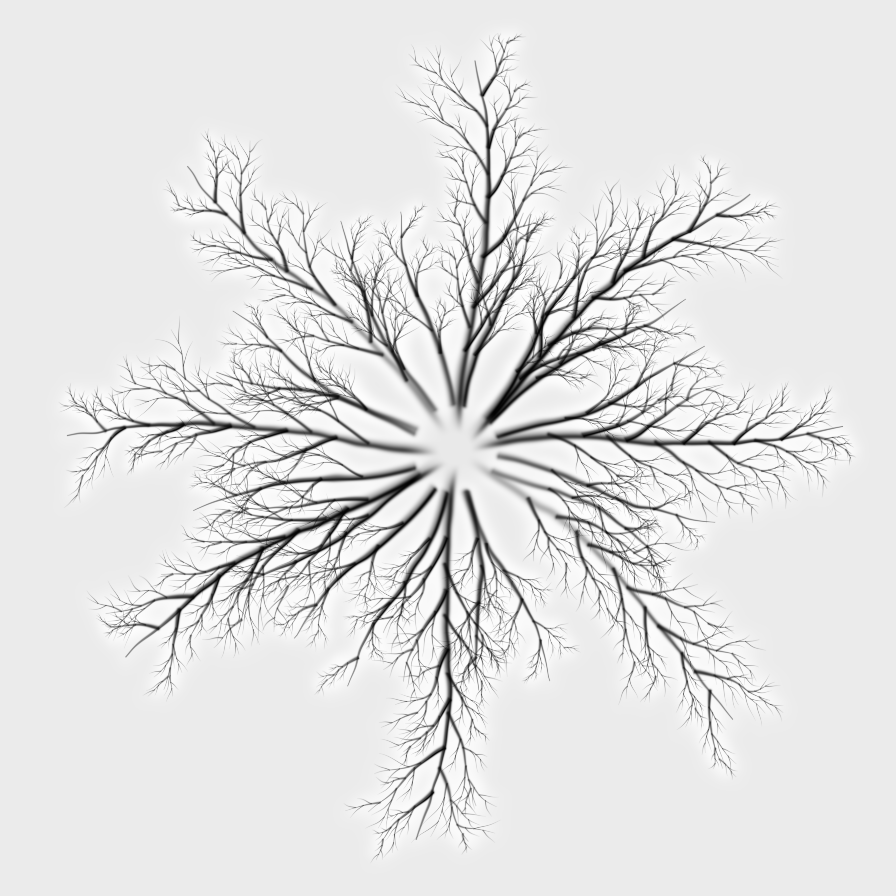
A WebGL 1 fragment shader for this background:

```glsl
precision highp float;
// An eight-armed branching crystal, embossed in black and white on pale grey.
// Each branch is a tapered stroke in its own bent local frame; nested loops
// grow trunks, side boughs, sprigs and twigs, skipping those out of reach.

uniform vec2 u_resolution;

const float PAPER = 0.922;
const float SHADOW_ANGLE = -0.74;   // direction in which relief shadows fall
const float HALO = 0.012;           // reach of the white rim
const vec2 CENTER = vec2(0.508, 0.499);

float hash(float n) {
  n = fract(n * 0.1031);
  n *= n + 33.33;
  n *= n + n;
  return fract(n);
}

float hash2(vec2 cell) {
  return hash(cell.x + 57.0 * cell.y + 411.0);
}

float noise(vec2 p) {
  vec2 i = floor(p), f = fract(p);
  f = f * f * (3.0 - 2.0 * f);
  return mix(mix(hash2(i), hash2(i + vec2(1.0, 0.0)), f.x),
             mix(hash2(i + vec2(0.0, 1.0)), hash2(i + 1.0), f.x), f.y);
}

vec2 wobble(vec2 p) {
  return vec2(noise(p), noise(p + 19.0)) - 0.5;
}

// Turns q into a frame whose x axis runs along a gently bent branch.
vec2 branchFrame(vec2 q, float start, float angle, float len, float seed) {
  q.x -= start;
  float c = cos(angle), s = sin(angle);
  q = vec2(c * q.x + s * q.y, c * q.y - s * q.x);
  float phase = 6.28 * hash(seed + 5.1);
  float t = clamp(q.x / len, 0.0, 1.2);
  q.y -= 0.035 * len * (sin(5.0 * t + phase) - sin(phase));
  return q;
}

bool inReach(vec2 q, float len) {
  float margin = 2.2 * HALO;
  return q.x > -margin && q.x < len * 1.3 + margin && abs(q.y) < len * 0.5 + margin;
}

// field.x is transmitted light, field.y the summed white glow.
void stroke(inout vec2 field, vec2 q, float len, float width, float heading, float px) {
  float t = clamp(q.x / len, 0.0, 1.0);
  float taper = width * (1.0 - 0.88 * t);
  float w = max(taper, 0.5 * px);
  float dx = q.x - t * len;
  float side = sin(SHADOW_ANGLE - heading);
  float offset = q.y - side * w * 0.95;
  float dist2 = dx * dx + q.y * q.y;
  float body = exp(-dist2 / (w * w));
  float shadow = exp(-(dx * dx + offset * offset) / (0.5 * w * w));
  float weight = clamp(taper / 0.0018, 0.0, 1.0);
  float depth = mix(mix(0.25, 0.6, weight), 0.27, smoothstep(0.0018, 0.0042, taper));
  float coverage = min(1.0, taper / w);
  field.x *= (1.0 - depth * coverage * body) * (1.0 - 0.95 * weight * weight * coverage * abs(side) * shadow);
  field.y += min(taper / 0.0022, 1.2) * exp(-dist2 / (HALO * HALO));
}

void sprig(inout vec2 field, vec2 q, float len, float width, float heading, float seed, float px) {
  stroke(field, q, len, width, heading, px);
  for (int i = 0; i < 3; i++) {
    float k = float(i), id = seed * 2.3 + k * 1.7;
    float t = 0.25 + 0.22 * k;
    float angle = (mod(k, 2.0) * 2.0 - 1.0) * mix(0.35, 0.7, hash(id));
    float twigLen = len * mix(0.6, 0.4, t) * (0.7 + 0.6 * hash(id + 3.0));
    vec2 twig = branchFrame(q, t * len, angle, twigLen, id);
    stroke(field, twig, twigLen, width * 0.6, heading + angle, px);
  }
}

void bough(inout vec2 field, vec2 q, float len, float width, float heading, float seed, float px) {
  stroke(field, q, len, width, heading, px);
  float flip = step(0.5, hash(seed + 8.0));
  for (int i = 0; i < 5; i++) {
    float k = float(i), id = seed * 2.9 + k * 1.3;
    float t = 0.22 + 0.15 * k + 0.08 * hash(id + 1.0);
    float angle = (mod(k + flip, 2.0) * 2.0 - 1.0) * mix(0.4, 0.65, hash(id));
    float childLen = len * mix(0.5, 0.3, t) * (0.75 + 0.5 * hash(id + 3.0));
    vec2 child = branchFrame(q, t * len, angle, childLen, id);
    if (inReach(child, childLen))
      sprig(field, child, childLen, width * 0.5, heading + angle, id, px);
  }
}

// reach scales the side boughs; count is how many of them grow.
void trunk(inout vec2 field, vec2 p, float start, float heading, float len, float width,
           float reach, float count, float seed, float px) {
  vec2 q = branchFrame(p, 0.0, heading, len, seed);
  q.x -= start;
  if (q.x < -0.05 || abs(q.y) > reach + 0.03) return;
  stroke(field, q, len, width, heading, px);
  for (int i = 0; i < 11; i++) {
    float k = float(i), id = seed * 3.1 + k * 1.9;
    if (k >= count) break;
    float t = 0.22 + 0.72 * (k + 0.6 * hash(id + 1.0)) / count;
    float angle = (mod(k, 2.0) * 2.0 - 1.0) * mix(0.36, 0.66, t) * (0.8 + 0.4 * hash(id));
    float childLen = reach * mix(0.95, 0.42, t) * (0.75 + 0.5 * hash(id + 3.0));
    vec2 child = branchFrame(q, t * len, angle, childLen, id);
    if (inReach(child, childLen))
      bough(field, child, childLen, width * mix(0.44, 0.34, t), heading + angle, id, px);
  }
}

// One long arm, followed by two shorter rays that fill the gap beside it.
void sector(inout vec2 field, vec2 p, float heading, float seed, float px) {
  trunk(field, p, 0.0, heading, 0.435, 0.0058, 0.155, 11.0, seed, px);
  for (int i = 1; i < 3; i++) {
    float k = float(i), id = seed + 0.37 * k;
    float angle = heading + 0.265 * k + 0.1 * (hash(id) - 0.5);
    float len = 0.21 + 0.05 * hash(id + 2.0);
    trunk(field, p, 0.05, angle, len, 0.0042, 0.085, 5.0, id, px);
  }
}

void main() {
  float scale = min(u_resolution.x, u_resolution.y);
  vec2 p = (gl_FragCoord.xy - 0.5 * u_resolution) / scale + 0.5 - CENTER;
  float radius = length(p), px = 1.0 / scale;
  p += smoothstep(0.02, 0.15, radius) * (0.008 * wobble(p * 14.0 + 30.0) + 0.003 * wobble(p * 45.0 + 60.0));

  vec2 field = vec2(1.0, 0.0);
  vec4 upper = radians(vec4(5.5, 40.0, 88.5, 131.0));
  vec4 lower = radians(vec4(180.0, 214.0, 262.5, 316.0));
  for (int i = 0; i < 4; i++) {
    sector(field, p, upper[i], 3.0 + float(i) * 2.7, px);
    sector(field, p, lower[i], 17.0 + float(i) * 2.7, px);
  }

  // White rim, relief, and a pale hub where the trunks meet.
  float rim = 1.0 - exp(-0.9 * field.y);
  float tone = mix(PAPER, 0.995, rim) * field.x;
  tone = mix(0.915, tone, smoothstep(0.015, 0.06, radius));
  gl_FragColor = vec4(vec3(tone), 1.0);
}
```
